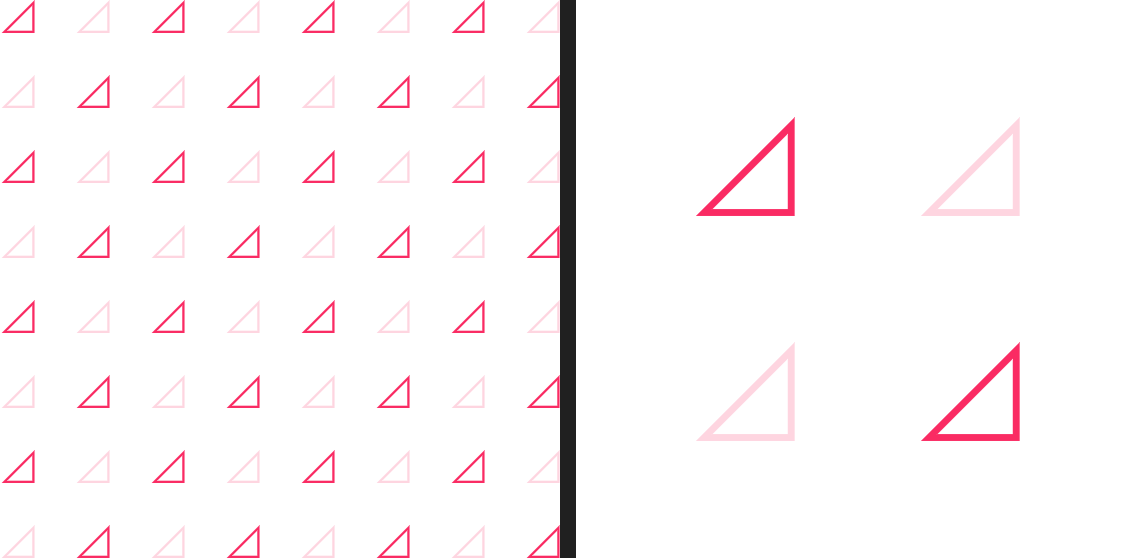
Left, the full canvas; right, a detail of the centre.
This pattern is drawn by a WebGL 1 fragment shader. Its source:

```glsl
precision highp float;

uniform vec2 u_resolution;

// Lengths are fractions of the canvas width
#define PERIOD 0.13393
#define CORNER vec2(0.0617, 0.0589)
#define LEG 0.0588
#define LINE_WIDTH 0.0041
#define PALE_OPACITY 0.2
#define INK vec3(0.98, 0.17, 0.39)
#define PAPER vec3(1.0)

// Signed distance to a right triangle with its right angle at the corner,
// legs running left and up; y points down and the tips stay sharp
float triangleDistance(vec2 p, vec2 corner, float leg) {
  vec2 toCorner = corner - p;
  float hypotenuse = (toCorner.x + toCorner.y - leg) * 0.70711;
  return max(hypotenuse, max(-toCorner.x, -toCorner.y));
}

// Antialiased coverage of the region where the distance is negative
float coverage(float distance, float pixel) {
  return clamp(0.5 - distance / pixel, 0.0, 1.0);
}

void main() {
  float pixel = 1.0 / u_resolution.x;
  vec2 p = vec2(gl_FragCoord.x, u_resolution.y - gl_FragCoord.y) * pixel;

  // Square grid counted from the top left
  vec2 cell = floor(p / PERIOD);
  vec2 local = p - cell * PERIOD;

  // Outline lies just inside the triangle edge
  float d = triangleDistance(local, CORNER, LEG);
  float outline = coverage(d, pixel) - coverage(d + LINE_WIDTH, pixel);

  // Checkerboard of strong and pale outlines
  float isPale = mod(cell.x + cell.y, 2.0);
  float opacity = mix(1.0, PALE_OPACITY, isPale);

  gl_FragColor = vec4(mix(PAPER, INK, outline * opacity), 1.0);
}
```
